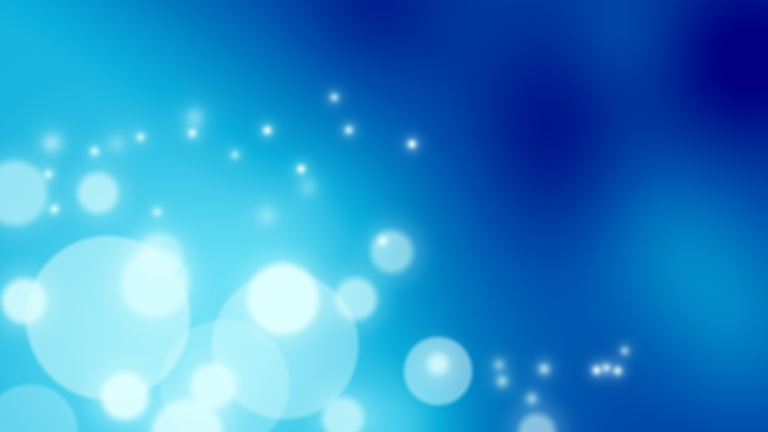
Write a Shadertoy shader that draws this background.

```glsl
// Soft glowing light discs and sparks over a blurred cyan to navy gradient.

// Tone ramp, dark to light
const vec3 NAVY   = vec3(0.00, 0.00, 0.50);
const vec3 DEEP   = vec3(0.00, 0.16, 0.58);
const vec3 BLUE   = vec3(0.00, 0.31, 0.67);
const vec3 AZURE  = vec3(0.00, 0.49, 0.76);
const vec3 CYAN   = vec3(0.04, 0.68, 0.86);
const vec3 AQUA   = vec3(0.40, 0.87, 0.96);
const vec3 PALE   = vec3(0.81, 0.98, 1.00);
const vec3 LIGHT  = vec3(0.88, 1.00, 1.00);

const float BASE_TONE  = 1.6;
const float WASH_TONE  = 2.5;
const float WASH_WIDTH = 0.5;
const float HAZE_EDGE  = 0.008;
const float ORB_EDGE   = 0.014;
const float HALO_SIZE  = 0.035;
const float HALO_LEVEL = 0.28;

float hash(float n) {
    return fract(sin(n * 127.1) * 43758.5453);
}

float blob(vec2 p, vec2 center, vec2 radius) {
    vec2 d = (p - center) / radius;
    return exp(-dot(d, d));
}

vec3 ramp(float tone) {
    vec3 c = mix(NAVY, DEEP, clamp(tone, 0.0, 1.0));
    c = mix(c, BLUE,  clamp(tone - 1.0, 0.0, 1.0));
    c = mix(c, AZURE, clamp(tone - 2.0, 0.0, 1.0));
    c = mix(c, CYAN,  clamp(tone - 3.0, 0.0, 1.0));
    c = mix(c, AQUA,  clamp(tone - 4.0, 0.0, 1.0));
    return mix(c, PALE, clamp(tone - 5.0, 0.0, 1.0));
}

// Blurred backdrop: a curved wash from the left plus dark and light clouds
float backdropTone(vec2 p) {
    float edge = 1.12 - 0.72 * p.y * p.y;
    float wash = 1.0 - smoothstep(-WASH_WIDTH, WASH_WIDTH, p.x - edge);
    float tone = BASE_TONE + WASH_TONE * wash;
    tone -= 0.8 * blob(p, vec2(0.87, 1.00), vec2(0.17));
    tone -= 1.8 * blob(p, vec2(1.73, 0.86), vec2(0.22));
    tone -= 1.1 * blob(p, vec2(1.28, 0.70), vec2(0.17, 0.25));
    tone += 0.6 * blob(p, vec2(1.45, 0.91), vec2(0.15));
    tone += 1.2 * blob(p, vec2(1.55, 0.44), vec2(0.22));
    tone += 1.2 * blob(p, vec2(1.72, 0.24), vec2(0.22));
    tone += 1.0 * blob(p, vec2(0.42, 0.22), vec2(0.42));
    tone += 0.9 * blob(p, vec2(0.93, 0.01), vec2(0.15));
    tone += 0.5 * blob(p, vec2(0.77, 0.48), vec2(0.20));
    return tone;
}

// Large translucent disc with a crisp rim
void haze(inout vec3 col, vec2 p, vec2 center, float radius, float alpha) {
    float d = length(p - center) - radius;
    col = mix(col, LIGHT, alpha * (1.0 - smoothstep(-HAZE_EDGE, HAZE_EDGE, d)));
}

// Bright disc with a soft rim and a halo
void orb(inout vec3 col, vec2 p, vec2 center, float radius, float alpha) {
    float d = length(p - center) - radius;
    float fill = 1.0 - smoothstep(-ORB_EDGE, ORB_EDGE, d);
    float halo = HALO_LEVEL * exp(-pow(max(d, 0.0) / HALO_SIZE, 2.0));
    col = mix(col, LIGHT, alpha * mix(halo, 1.0, fill));
}

// Small lights spread evenly in x and randomly in y over a box
void scatter(inout vec3 col, vec2 p, vec2 low, vec2 high, int count, float radius, float alpha, float seed) {
    for (int i = 0; i < count; i++) {
        float n = float(i) + seed;
        vec2 spot = vec2((float(i) + hash(n)) / float(count), hash(n + 31.7));
        float d = length(p - mix(low, high, spot)) / radius;
        float glow = 0.75 * exp(-d * d) + 0.25 * exp(-0.2 * d * d);
        col = mix(col, LIGHT, alpha * glow * mix(0.6, 1.0, hash(n + 77.3)));
    }
}

void mainImage(out vec4 fragColor, in vec2 fragCoord) {
    vec2 p = fragCoord / iResolution.y;
    vec3 col = ramp(backdropTone(p));

    // Wide veils at lower left
    haze(col, p, vec2(0.25, 0.264), 0.190, 0.50);
    haze(col, p, vec2(0.66, 0.200), 0.170, 0.40);
    haze(col, p, vec2(0.52, 0.110), 0.150, 0.30);
    haze(col, p, vec2(0.07, 0.000), 0.110, 0.30);
    haze(col, p, vec2(1.014, 0.141), 0.079, 0.50);

    // Main orbs
    orb(col, p, vec2(0.035, 0.553), 0.075, 0.60);
    orb(col, p, vec2(0.227, 0.553), 0.047, 0.70);
    orb(col, p, vec2(0.359, 0.345), 0.080, 0.75);
    orb(col, p, vec2(0.372, 0.410), 0.050, 0.50);
    orb(col, p, vec2(0.655, 0.308), 0.083, 0.95);
    orb(col, p, vec2(0.824, 0.308), 0.049, 0.70);
    orb(col, p, vec2(0.056, 0.303), 0.052, 0.85);
    orb(col, p, vec2(0.289, 0.083), 0.055, 0.95);
    orb(col, p, vec2(0.493, 0.106), 0.053, 0.85);
    orb(col, p, vec2(0.433, -0.007), 0.083, 0.85);
    orb(col, p, vec2(0.794, 0.032), 0.048, 0.70);
    orb(col, p, vec2(0.907, 0.417), 0.049, 0.60);
    orb(col, p, vec2(1.014, 0.157), 0.024, 0.80);
    orb(col, p, vec2(1.243, 0.000), 0.042, 0.60);

    // Faint motes, then sparks in the open field and in two clusters
    scatter(col, p, vec2(0.10, 0.40), vec2(0.78, 0.76), 6, 0.024, 0.60, 3.0);
    scatter(col, p, vec2(0.04, 0.44), vec2(1.02, 0.78), 13, 0.011, 0.95, 20.0);
    scatter(col, p, vec2(1.36, 0.14), vec2(1.47, 0.21), 4, 0.011, 0.90, 50.0);
    scatter(col, p, vec2(1.12, 0.07), vec2(1.27, 0.20), 4, 0.014, 0.70, 60.0);

    fragColor = vec4(col, 1.0);
}
```
